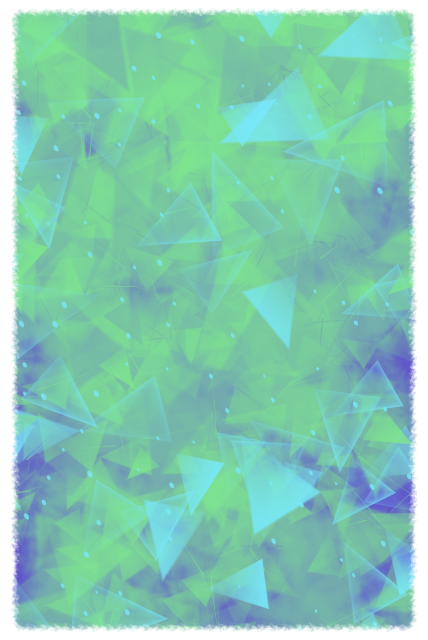
A WebGL 2 fragment shader for this background:

```glsl
#version 300 es
precision highp float;
// Draws layered translucent triangles, grass and droplets inside a ragged white frame.
uniform vec2 u_resolution;
out vec4 fragColor;

const vec3 VIOLET = vec3(0.37, 0.33, 0.79);
const vec3 TEAL = vec3(0.45, 0.68, 0.68);
const vec3 GREEN = vec3(0.49, 0.90, 0.56);
const vec3 CYAN = vec3(0.47, 0.91, 0.98);

vec3 hash(vec3 p) {
  p = fract(p * vec3(0.1031, 0.1030, 0.0973));
  p += dot(p, p.yxz + 33.33);
  return fract((p.xxy + p.yxx) * p.zyx);
}

float waves(vec2 p) {
  float sum = 0.0, gain = 0.5;
  for (int i = 0; i < 4; i++) {
    sum += gain * sin(p.x + 1.7 * sin(p.y * 0.8)) * sin(p.y + 1.3 * sin(p.x * 0.7));
    p = mat2(1.5, 1.2, -1.2, 1.5) * p + 2.3;
    gain *= 0.55;
  }
  return sum;
}

// Green growth: full at the top, thin at the lower sides
float lushness(vec2 p) {
  float height = p.y * u_resolution.x / u_resolution.y;
  float side = pow(abs(2.0 * p.x - 1.0), 4.0);
  float low = 1.0 - smoothstep(0.1, 0.6, height);
  float sides = side * (1.0 - smoothstep(0.6, 0.85, height));
  return clamp(0.88 - 0.3 * low - 0.5 * sides + 0.55 * waves(p * 9.0 + 4.0), 0.0, 1.0);
}

// Random triangles, one per cell; hollow ones keep only a glowing rim
vec3 scatter(vec3 col, vec2 p, float cell, float seed, float share, float follow,
             vec3 tint, float alpha, float blur, float hollow) {
  vec2 base = floor(p / cell);
  float soft = max(blur, 0.8 / u_resolution.x);
  for (int k = 0; k < 9; k++) {
    vec2 id = base + vec2(k % 3 - 1, k / 3 - 1);
    vec3 r = hash(vec3(id, seed)), s = hash(vec3(id, seed + 57.0));
    vec2 center = (id + r.xy) * cell;
    if (r.z > share * mix(1.0, lushness(center), follow)) continue;
    vec2 q = p - center;
    float size = cell * mix(0.17, 0.30, s.x), d = -9.0;
    for (int j = 0; j < 3; j++) {
      float jitter = 0.4 * fract(s.z * 17.0 + float(j) * 0.618) - 0.2;
      float a = 6.2832 * s.y + 2.0944 * float(j) + jitter;
      d = max(d, dot(q, vec2(cos(a), sin(a))) - size);
    }
    float cover = 1.0 - smoothstep(-soft, soft, d);
    float rim = 0.12 + 0.75 * exp(min(d, 0.0) * 90.0) + 0.3 * exp(-abs(d) * 400.0);
    float fade = clamp(0.75 + 0.3 * dot(q, vec2(cos(s.z * 6.3), sin(s.z * 6.3))) / size, 0.3, 1.0);
    col = mix(col, tint, clamp(cover * alpha * mix(0.5, 1.0, s.z) * fade * mix(1.0, rim, hollow), 0.0, 1.0));
  }
  return col;
}

// Tufts of thin tapered blades growing from shared roots
float grass(vec2 p, float cell, float seed) {
  vec2 base = floor(p / cell);
  float ink = 0.0, px = 0.7 / u_resolution.x;
  for (int k = 0; k < 9; k++) {
    vec2 id = base + vec2(k % 3 - 1, k / 3 - 1);
    vec3 r = hash(vec3(id, seed));
    for (int j = 0; j < 4; j++) {
      vec3 s = hash(vec3(id, seed + 11.0 + float(j)));
      vec2 dir = vec2(cos(s.x * 6.2832), sin(s.x * 6.2832));
      vec2 q = p - (id + r.xy + 0.25 * (s.yz - 0.5)) * cell;
      float len = cell * mix(0.3, 0.8, s.y), t = dot(q, dir) / len;
      float bend = dot(q, vec2(-dir.y, dir.x)) - 0.08 * len * (s.z - 0.5) * t * t;
      float width = 0.0016 * (1.0 - clamp(t, 0.0, 1.0));
      float blade = 1.0 - smoothstep(width - px, width + px, abs(bend));
      ink = max(ink, blade * step(0.0, t) * step(t, 1.0) * s.z);
    }
  }
  return ink;
}

// Small oval droplets
float droplets(vec2 p, float cell) {
  vec2 id = floor(p / cell);
  vec3 r = hash(vec3(id, 91.0));
  vec2 q = p - (id + 0.2 + 0.6 * r.xy) * cell;
  q = vec2(q.x + 0.3 * q.y, 0.75 * q.y);
  float size = mix(0.003, 0.0065, fract(r.z * 7.0));
  return (1.0 - smoothstep(size - 0.002, size + 0.001, length(q))) * step(r.z, 0.5);
}

void main() {
  vec2 p = gl_FragCoord.xy / u_resolution.x;
  float aspect = u_resolution.y / u_resolution.x;
  float lush = lushness(p);

  // Misty ground and dark undergrowth
  vec3 col = mix(VIOLET, TEAL, smoothstep(0.0, 0.75, lush + 0.25 * waves(p * 38.0)));
  col = mix(col, GREEN, 0.55 * smoothstep(0.55, 1.0, lush));
  col = mix(col, VIOLET, 0.3 * grass(p, 0.13, 5.0));

  // Overlapping green and teal foliage
  for (int i = 0; i < 10; i++) {
    float n = float(i);
    vec3 tint = i % 4 == 1 ? TEAL : GREEN;
    float cell = 0.10 + 0.24 * fract(n * 0.618 + 0.2);
    col = scatter(col, p, cell, 20.0 + n, 0.9, 0.8, tint, 0.62, 0.001 + 0.008 * fract(n * 0.41), 0.0);
  }
  col = mix(col, GREEN, 0.6 * grass(p, 0.17, 33.0));

  // Cyan glass: filled shards, then hollow rims
  col = scatter(col, p, 0.24, 41.0, 0.18, 0.0, CYAN, 0.95, 0.004, 0.0);
  col = scatter(col, p, 0.15, 43.0, 0.16, 0.0, CYAN, 0.9, 0.002, 0.0);
  col = scatter(col, p, 0.21, 47.0, 0.45, 0.0, CYAN, 0.75, 0.0015, 1.0);
  col = scatter(col, p, 0.27, 53.0, 0.35, 0.0, CYAN, 0.75, 0.0015, 1.0);
  col = scatter(col, p, 0.12, 59.0, 0.10, 0.0, GREEN, 0.9, 0.001, 0.0);
  col = mix(col, CYAN, 0.8 * droplets(p, 0.085));

  // Ragged white frame with rounded corners
  vec2 corner = abs(p - 0.5 * vec2(1.0, aspect)) - vec2(0.465, 0.5 * aspect - 0.028) + 0.02;
  float edge = length(max(corner, 0.0)) + min(max(corner.x, corner.y), 0.0) - 0.02;
  edge += 0.007 * waves(p * 210.0);
  col = mix(col, vec3(1.0), smoothstep(-0.011, 0.009, edge));
  fragColor = vec4(col, 1.0);
}
```
